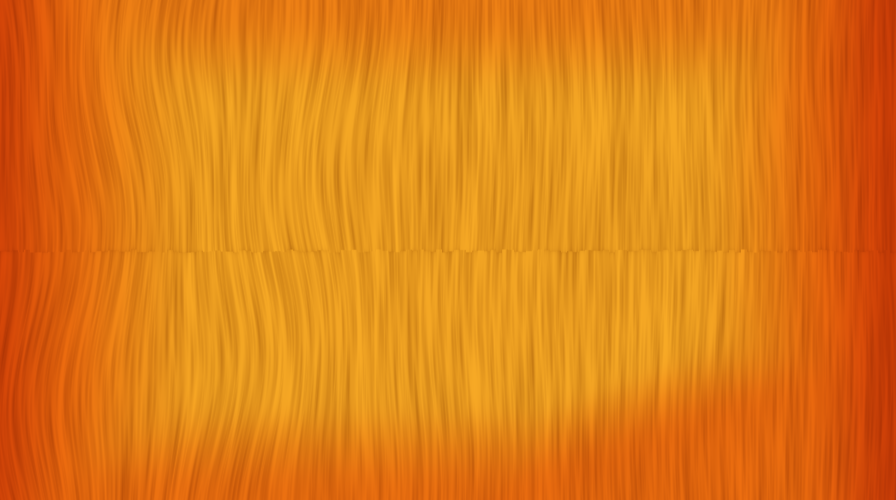
This texture is drawn by a WebGL 1 fragment shader. Its source:

```glsl
precision highp float;

uniform vec2 u_resolution;

#define SEAM_HEIGHT 0.498
#define SEAM_TEETH 0.007
#define FIBER_COUNT 150.0
#define FIBER_STRETCH 3.2
#define GRAIN_STRENGTH 0.75
#define BEND_AMOUNT 0.008
#define EMBER vec3(0.80, 0.235, 0.025)
#define ORANGE vec3(0.90, 0.405, 0.055)
#define AMBER vec3(0.915, 0.525, 0.09)
#define GOLD vec3(0.935, 0.635, 0.135)

vec2 hash2(vec2 p) {
  return fract(sin(vec2(dot(p, vec2(12.71, 31.17)),
                        dot(p, vec2(26.95, 18.33)))) * 4375.85);
}

// Distance to the nearest scattered cell point.
float cellular(vec2 p) {
  vec2 cell = floor(p);
  vec2 local = fract(p);
  float nearest = 2.0;
  for (int j = -1; j <= 1; j++) {
    for (int i = -1; i <= 1; i++) {
      vec2 offset = vec2(float(i), float(j));
      vec2 delta = offset + hash2(cell + offset) - local;
      nearest = min(nearest, dot(delta, delta));
    }
  }
  return sqrt(nearest);
}

float softMin(float a, float b, float k) {
  float h = max(k - abs(a - b), 0.0) / k;
  return min(a, b) - h * h * k * 0.25;
}

// Golden middle, cooling to ember at the sides and a cut lower right.
float glowField(vec2 uv) {
  float left = smoothstep(-0.06, 0.28, uv.x);
  float right = smoothstep(-0.03, 0.27, 1.0 - uv.x);
  float top = mix(0.55, 1.0, smoothstep(0.0, 0.27, 1.0 - uv.y));
  float bottom = mix(0.4, 1.0, smoothstep(0.0, 0.26, uv.y));
  float slant = uv.y - 0.13 - 0.65 * (uv.x - 0.6);
  float corner = mix(0.36, 1.0, smoothstep(-0.12, 0.12, slant));
  float sides = min(left, right);
  float ends = softMin(top, min(bottom, corner), 0.15);
  return clamp(softMin(sides, ends, 0.2) + 0.03, 0.0, 1.0);
}

vec3 glowColor(float t) {
  vec3 color = mix(EMBER, ORANGE, smoothstep(0.0, 0.42, t));
  color = mix(color, AMBER, smoothstep(0.32, 0.74, t));
  return mix(color, GOLD, smoothstep(0.62, 1.0, t));
}

// Slow sideways drift of the fibers, strongest towards the left.
float fiberBend(vec2 uv) {
  float wave = sin(uv.y * 7.0 + uv.x * 9.0)
             + 0.5 * sin(uv.y * 12.0 - uv.x * 17.0);
  float leftWeight = 1.0 - smoothstep(0.25, 0.6, uv.x);
  return BEND_AMOUNT * wave * (0.25 + leftWeight);
}

// Long dark fibers in three widths over broad faint bands.
float woodGrain(vec2 uv, float seed) {
  float x = uv.x + fiberBend(uv) + seed * 3.37;
  vec2 p = vec2(x * FIBER_COUNT, uv.y * FIBER_STRETCH + seed * 7.3);
  float wide = 1.0 - smoothstep(0.08, 0.62, cellular(p * vec2(0.55, 0.7)));
  float medium = 1.0 - smoothstep(0.05, 0.6, cellular(p + 17.0));
  float fine = 1.0 - smoothstep(0.0, 0.6, cellular(p * vec2(1.7, 2.0) + 41.0));
  float bands = sin(x * 61.0) + sin(x * 143.0 + 1.3) + sin(x * 237.0 + 4.1);
  return 0.3 * wide + 0.4 * medium + 0.3 * fine + 0.035 * bands;
}

void main() {
  vec2 uv = gl_FragCoord.xy / u_resolution;
  float pixel = 1.0 / u_resolution.y;

  // Ragged joint between the two boards.
  vec2 tooth = hash2(vec2(floor(uv.x * FIBER_COUNT), 3.0));
  float joint = uv.y - SEAM_HEIGHT - SEAM_TEETH * (tooth.x - 0.5);
  float upper = smoothstep(-pixel, pixel, joint);
  float grain = mix(woodGrain(uv, 1.0), woodGrain(uv, 2.0), upper);

  // Small shadows where fiber ends meet.
  float tick = exp(-abs(joint) * 220.0) * step(0.45, tooth.y);
  grain += 0.22 * tick;

  vec3 color = glowColor(glowField(uv));
  float shade = GRAIN_STRENGTH * (grain - 0.13);
  color *= 1.0 - shade * vec3(0.24, 0.34, 0.6);
  gl_FragColor = vec4(clamp(color, 0.0, 1.0), 1.0);
}
```
